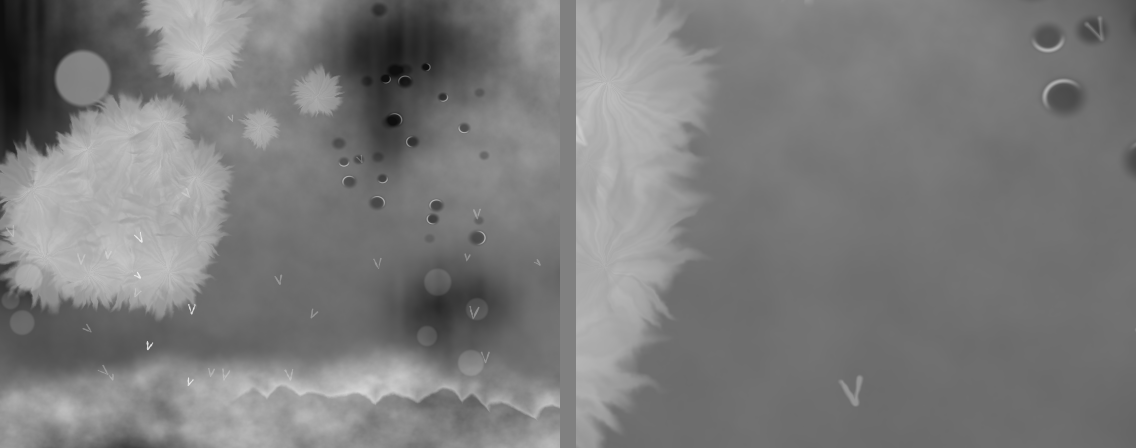
Left: the whole. Right: its middle third, enlarged.
Reproduce this texture procedurally as a Shadertoy shader.

```glsl
float hash(vec2 p) {
    return fract(sin(dot(p, vec2(127.1, 311.7))) * 43758.5453);
}

vec2 hash2(float n) {
    return vec2(hash(vec2(n, 1.7)), hash(vec2(n, 8.3)));
}

float noise(vec2 p) {
    vec2 i = floor(p), f = fract(p);
    f = f * f * (3.0 - 2.0 * f);
    return mix(mix(hash(i), hash(i + vec2(1, 0)), f.x),
               mix(hash(i + vec2(0, 1)), hash(i + vec2(1, 1)), f.x), f.y);
}

float fbm(vec2 p) {
    float sum = 0.0, amp = 0.5;
    for (int i = 0; i < 5; i++) {
        sum += amp * noise(p);
        p = mat2(1.6, 1.2, -1.2, 1.6) * p + 3.1;
        amp *= 0.5;
    }
    return sum;
}

float blob(vec2 p, vec2 center, vec2 size) {
    vec2 q = (p - center) / size;
    return exp(-dot(q, q));
}

float segment(vec2 p, vec2 dir) {
    return length(p - dir * clamp(dot(p, dir) / dot(dir, dir), 0.0, 1.0));
}

// Feathered star: x is coverage, y is the streak value
vec2 burst(vec2 d, float radius, float seed) {
    float l = length(d) / radius;
    vec2 dir = d / max(length(d), 1e-4);
    float rays = 0.5 * noise(dir * 3.0 + seed * 7.3)
               + 0.5 * noise(dir * 11.0 + seed * 3.1 + l * 0.8);
    return vec2(smoothstep(1.0, 0.72, l + 0.75 * (rays - 0.4)), rays);
}

// Broad smoky tones, dark stains and pale veils
float background(vec2 p, vec2 w) {
    float t = 0.425 + 0.05 * (p.x - 0.6);
    float grain = fbm(p * 22.0), streak = noise(p * vec2(55, 5));
    float stain = 0.34 * blob(w, vec2(0.0, 0.9), vec2(0.2, 0.35))
                + 0.30 * blob(w, vec2(0.89, 0.88), vec2(0.2, 0.13))
                + 0.15 * blob(w, vec2(0.86, 0.71), vec2(0.05, 0.11))
                + 0.25 * blob(w, vec2(1.0, 0.3), vec2(0.12, 0.09))
                + 0.17 * blob(w, vec2(0.0, 0.36), vec2(0.12, 0.07))
                + 0.10 * blob(w, vec2(1.25, 0.38), vec2(0.05));
    t -= stain * (0.62 + 0.5 * grain + 0.3 * streak);
    t += 0.10 * blob(w, vec2(1.1, 0.67), vec2(0.2, 0.17));
    t += 0.17 * blob(w, vec2(1.24, 0.94), vec2(0.13, 0.12));
    t += 0.18 * blob(w, vec2(0.65, 0.98), vec2(0.15, 0.12));
    t += 0.11 * blob(w, vec2(0.56, 0.74), vec2(0.18, 0.2));
    t -= 0.06 * blob(w, vec2(0.2, 0.24), vec2(0.4, 0.05));
    float mottling = 0.05 + 0.13 * smoothstep(0.4, 0.9, p.y);
    return t + mottling * (grain - 0.48);
}

// Billowing band along the bottom with glowing crests
float clouds(vec2 p, vec2 w, float t) {
    float puffs = fbm(p * vec2(8, 11) + 5.0);
    float band = 0.55 + 0.5 * (puffs - 0.48) + 0.14 * (fbm(p * 28.0) - 0.48);
    band -= 0.25 * blob(w, vec2(0.3, 0.0), vec2(0.16, 0.05));
    float crest = 0.05 + 0.06 * noise(vec2(p.x * 6.0, 2.0))
                + 0.025 * abs(sin(p.x * 32.0 + 4.0 * noise(p * 9.0)))
                + 0.02 * fbm(p * 30.0);
    float h = p.y - crest;
    float lit = smoothstep(0.3, 0.75, noise(vec2(p.x * 5.0 + 2.0, 7.0)));
    band += 0.27 * lit * smoothstep(-0.004, 0.008, h) * exp(-max(h, 0.0) * 32.0);
    return mix(t, band, smoothstep(0.23, 0.13, w.y));
}

// Overlapping bright stars: a main heap, a strand above, two outliers
float crystals(vec2 p, float t) {
    vec2 q = p + 0.025 * (vec2(fbm(p * 28.0), fbm(p * 28.0 + 9.0)) - 0.48);
    for (int i = 0; i < 48; i++) {
        float n = float(i);
        vec2 h = hash2(n + 4.0);
        float a = n * 2.4, radius = 0.075 + 0.055 * h.x;
        vec2 c = vec2(0.265, 0.53) + sqrt(n / 34.0) * vec2(0.21, 0.17) * vec2(cos(a), sin(a));
        if (i >= 34) c = mix(vec2(0.4, 1.02), vec2(0.46, 0.86), (n - 34.0) / 7.0) + 0.06 * (h - 0.5);
        if (i >= 42) c = vec2(0.36, 0.62 + 0.035 * (n - 42.0)), radius = 0.07;
        if (i == 46) c = vec2(0.71, 0.785), radius = 0.065;
        if (i == 47) c = vec2(0.58, 0.715), radius = 0.05;
        vec2 star = burst(q - c, radius, n);
        float l = length(p - c) / radius;
        float side = i < 34 ? 0.3 * max(c.x - 0.31, 0.0) : 0.0;
        float tone = 0.77 - side - 0.1 * l + 0.13 * (star.y - 0.5) + 0.05 * (h.y - 0.5);
        t = mix(t, tone, star.x * (i < 46 ? 0.72 : 0.6));
    }
    return t;
}

// Translucent discs, pits with thin rims, and bright forked flecks
float details(vec2 p, float t) {
    for (int i = 0; i < 26; i++) {
        float n = float(i);
        vec2 h = hash2(n + 31.0), k = hash2(n + 77.0);
        vec2 d = p - vec2(0.75 + 0.38 * h.x, 0.46 + 0.52 * h.y);
        float r = 0.009 + 0.008 * k.x, l = length(d * vec2(1.0, 1.15));
        t -= 0.16 * (0.4 + k.y) * smoothstep(r * 1.5, r * 0.5, l);
        float rim = smoothstep(0.003, 0.0, abs(l - r)) * smoothstep(-0.3, 0.9, dot(d / r, cos(k.x * 6.3 + vec2(0, 1.57))));
        t += 0.3 * rim * step(0.5, k.y);

        vec2 f = p - vec2(0.02 + 1.2 * k.x, 0.15 + 0.75 * k.y * k.y);
        if (i < 5) f = p - vec2(0.29 + 0.2 * k.x, 0.14 + 0.08 * n);
        float a = 0.7 + 1.6 * h.x, len = 0.012 + 0.016 * h.y;
        float fork = min(segment(f, len * vec2(cos(a), sin(a))), segment(f, len * vec2(cos(a + 0.7), sin(a + 0.7))));
        fork += 0.002 * noise(p * 180.0);
        t = mix(t, 0.95, smoothstep(0.004, 0.001, fork) * (i < 5 ? 0.85 : 0.3));
    }
    for (int i = 0; i < 7; i++) {
        float n = float(i);
        vec2 h = hash2(n + 12.0);
        vec2 c = i < 3 ? vec2(0.015 + 0.05 * h.x, 0.28 + 0.05 * n) : vec2(0.95 + 0.12 * h.x, 0.19 + 0.06 * (n - 3.0));
        float r = 0.018 + 0.014 * h.y, l = length(p - c);
        t += 0.09 * smoothstep(r + 0.004, r - 0.005, l) + 0.03 * smoothstep(0.005, 0.0, abs(l - r));
    }
    return t;
}

void mainImage(out vec4 fragColor, in vec2 fragCoord) {
    vec2 p = fragCoord / iResolution.y;
    vec2 w = p + 0.12 * (vec2(fbm(p * 6.0), fbm(p * 6.0 + 17.0)) - 0.48);
    float t = background(p, w);
    t = mix(t, 0.56 + 0.08 * (p.y - 0.83), 0.85 * smoothstep(0.068, 0.055, length(p - vec2(0.185, 0.825))));
    t = clouds(p, w, t);
    t = crystals(p, t);
    t = details(p, t);
    fragColor = vec4(vec3(clamp(t, 0.06, 1.0)), 1.0);
}
```
